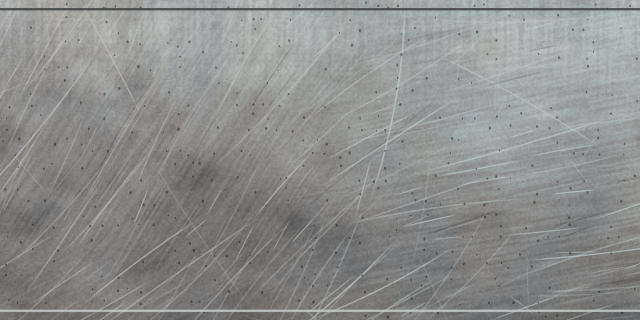
This texture is drawn by a WebGL 2 fragment shader. Its source:

```glsl
#version 300 es
precision highp float;

uniform vec2 u_resolution;
out vec4 fragColor;

float hash(vec2 p) {
    vec3 q = fract(p.xyx * vec3(0.1031, 0.1030, 0.0973));
    q += dot(q, q.yzx + 33.33);
    return fract((q.x + q.y) * q.z);
}

float noise(vec2 p) {
    vec2 i = floor(p), f = fract(p);
    f = f * f * (3.0 - 2.0 * f);
    return mix(mix(hash(i), hash(i + vec2(1, 0)), f.x),
               mix(hash(i + vec2(0, 1)), hash(i + vec2(1, 1)), f.x), f.y);
}

float fbm(vec2 p) {
    float sum = 0.0, amp = 0.5;
    for (int i = 0; i < 5; i++) {
        sum += amp * noise(p);
        p = mat2(1.6, 1.2, -1.2, 1.6) * p + 17.3;
        amp *= 0.5;
    }
    return sum;
}

// Fine grain stretched along one direction, centred on zero
float brushed(vec2 p, float angle, float along, float across) {
    vec2 dir = vec2(cos(angle), sin(angle));
    vec2 q = vec2(dot(p, dir), dot(p, vec2(-dir.y, dir.x)));
    q.y += 0.012 * noise(q * 3.0);
    return noise(q * vec2(along, across) + 300.0) - 0.5;
}

// Slightly bowed scratch that fades towards both ends
float scratch(vec2 p, vec2 centre, float angle, float halfLen, float width, float bow) {
    vec2 dir = vec2(cos(angle), sin(angle));
    vec2 d = p - centre;
    float along = dot(d, dir);
    float across = abs(dot(d, vec2(-dir.y, dir.x)) + bow * along * along);
    return (1.0 - smoothstep(0.0, width, across))
         * (1.0 - smoothstep(0.5, 1.0, abs(along) / halfLen));
}

float stripe(float y, float centre, float halfWidth, float px) {
    return 1.0 - smoothstep(halfWidth - px * 0.5, halfWidth + px * 0.5, abs(y - centre));
}

void main() {
    vec2 p = gl_FragCoord.xy / u_resolution.y;
    float px = 1.0 / u_resolution.y;
    float rightSide = smoothstep(0.65, 1.45, p.x);
    float top = smoothstep(0.55, 1.0, p.y);
    float low = 1.0 - smoothstep(0.05, 0.4, p.y);

    // Broad sheen and cloudy stains
    float light = 0.475 + 0.19 * smoothstep(0.1, 1.0, p.y + 0.22 * (p.x - 1.0));
    light += 0.17 * (fbm(p * vec2(2.6, 3.4) + 4.0) - 0.48);
    light += 0.10 * (fbm(p * vec2(9.0, 14.0) + 40.0) - 0.48);
    light -= 0.07 * smoothstep(0.58, 0.8, fbm(p * vec2(5.0, 7.0) + 71.0));

    // Brushed grain: steep on the left, shallow on the right, woven at the top
    float steep = brushed(p, 1.0, 7.0, 150.0) + 0.6 * brushed(p, 0.85, 5.0, 75.0);
    float shallow = brushed(p, 0.2, 7.0, 140.0) + 0.6 * brushed(p, 0.08, 5.0, 80.0);
    float slanted = brushed(p, 0.5, 6.0, 130.0);
    float leftGrain = mix(steep, slanted, low * 0.7);
    light += 0.07 * mix(leftGrain, shallow, rightSide) * (1.0 - 0.5 * top);
    light += 0.08 * top * (brushed(p, 1.571, 9.0, 110.0) + 0.4 * brushed(p, 0.0, 9.0, 130.0));
    light += 0.06 * (noise(p * 190.0) - 0.5);

    // Grey in the shade, pale teal in the light, warmer on the left
    float cool = smoothstep(0.5, 0.7, light) * mix(0.35, 1.0, smoothstep(0.2, 1.1, p.x));
    vec3 color = light + vec3(-0.028, 0.014, 0.014) * cool;
    color += vec3(0.008, 0.0, -0.008) * (1.0 - rightSide);
    color += vec3(0.015, 0.002, -0.018) * (fbm(p * 6.0 + 90.0) - 0.45) * 2.0;

    // Scattered scratches that follow the local grain
    vec3 scratchTint = mix(vec3(0.77, 0.75, 0.72), vec3(0.75, 0.80, 0.80), rightSide);
    for (int i = 0; i < 230; i++) {
        float id = float(i);
        vec2 centre = vec2(hash(vec2(id, 1.0)) * 2.2 - 0.1, pow(hash(vec2(id, 2.0)), 1.3));
        float kind = hash(vec2(id, 3.0));
        float spread = hash(vec2(id, 4.0)) - 0.5;
        float angle = mix(1.03, 0.2, smoothstep(0.8, 1.5, centre.x));
        angle -= 0.45 * (1.0 - smoothstep(0.05, 0.35, centre.y))
               * (1.0 - smoothstep(0.3, 1.0, centre.x));
        angle += spread * 0.35;
        if (kind > 0.84) angle = spread * 3.1;
        float size = hash(vec2(id, 5.0));
        float halfLen = 0.05 + 0.32 * size * size;
        float mark = scratch(p, centre, angle, halfLen, 0.0016 + 0.0012 * size + px * 0.6,
                             0.5 * (hash(vec2(id, 6.0)) - 0.5));
        float strength = 0.18 + 0.55 * pow(hash(vec2(id, 7.0)), 2.0);
        if (kind < 0.14) color *= 1.0 - 0.28 * strength * mark;
        else color = mix(color, max(color, scratchTint), mark * strength);
    }

    // Small dark pits, one candidate per cell
    vec2 cell = floor(p * 26.0);
    vec2 pit = 0.2 + 0.6 * vec2(hash(cell + 11.0), hash(cell + 57.0));
    float radius = 0.04 + 0.07 * hash(cell + 83.0);
    float pitDist = length((fract(p * 26.0) - pit) * vec2(1.0, 0.8));
    float pitMask = 1.0 - smoothstep(radius * 0.4, radius + 26.0 * px * 0.5, pitDist);
    color *= 1.0 - 0.38 * pitMask * step(0.72, hash(cell + 29.0));

    // Border grooves: dark above, bright below
    color = mix(color, vec3(0.27, 0.28, 0.28), 0.9 * stripe(p.y, 0.971, 0.0036, px));
    color = mix(color, vec3(0.76, 0.78, 0.77), 0.85 * stripe(p.y, 0.029, 0.0036, px));
    color *= 1.0 - 0.08 * (1.0 - smoothstep(0.022, 0.026, p.y));

    fragColor = vec4(clamp(color, 0.0, 1.0), 1.0);
}
```
